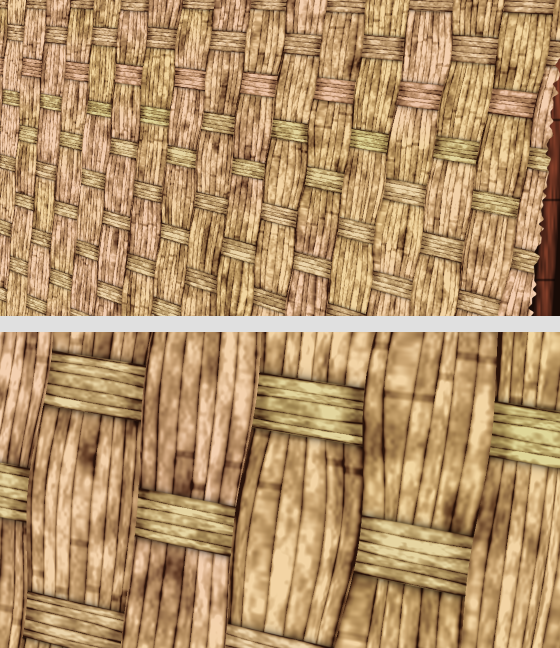
Top: the whole. Bottom: its middle third, enlarged.
Write a Shadertoy shader that draws this texture.

```glsl
// A wall of woven reeds: upright bundles cross over and under thin level bands.
// Perspective is solved in closed form, giving each point a strip number and a
// row number; the checker parity of the two decides which bundle lies on top.

const float PI = 3.14159;
const vec3 TONES[6] = vec3[6](
    vec3(0.16, 0.07, 0.04), vec3(0.37, 0.23, 0.14), vec3(0.54, 0.40, 0.27),
    vec3(0.67, 0.53, 0.36), vec3(0.80, 0.66, 0.49), vec3(0.94, 0.83, 0.69));
const vec3 YELLOW = vec3(1.01, 1.01, 0.91);
const vec3 PINK   = vec3(1.02, 0.98, 1.01);
const vec3 GREEN  = vec3(0.93, 1.01, 0.86);
const vec3 PLUM   = vec3(0.99, 0.93, 0.96);
const vec3 POLE   = vec3(0.42, 0.20, 0.13);

float hash(vec2 p) {
    vec3 q = fract(p.xyx * 0.1031);
    q += dot(q, q.yzx + 33.33);
    return fract((q.x + q.y) * q.z);
}

float noise(vec2 p) {
    vec2 i = floor(p), f = fract(p);
    f = f * f * (3.0 - 2.0 * f);
    return mix(mix(hash(i), hash(i + vec2(1, 0)), f.x),
               mix(hash(i + vec2(0, 1)), hash(i + vec2(1, 1)), f.x), f.y);
}

// Straw colour for a lightness from 0 to 1
vec3 straw(float light) {
    vec3 c = TONES[0];
    for (int i = 1; i < 6; i++)
        c = mix(c, TONES[i], clamp(light * 5.0 - float(i - 1), 0.0, 1.0));
    return c;
}

// Lightness of one reed in a bundle: across counts reeds, along runs lengthwise
float reed(float across, float along, float bundle) {
    vec2 id = vec2(floor(across), bundle);
    float t = fract(across) * 2.0 - 1.0;
    float own = 0.28 * (hash(id + 3.7) - 0.5);
    float streak = 0.34 * (noise(vec2(id.x * 7.0 + bundle * 31.0, along * 5.0)) - 0.5);
    float fiber = 0.34 * (noise(vec2(across * 4.0 + bundle * 19.0, along * 11.0)) - 0.5);
    float fleck = 0.22 * (noise(vec2(across * 5.0 + bundle * 37.0, along * 27.0)) - 0.5);
    float t2 = t * t;
    return 0.87 + own + streak + fiber + fleck - 0.07 * t - 0.60 * t2 * t2 * t2;
}

// Upright bundle; v is -1..1 across it, over is 1 on top and -1 underneath
vec3 warpStrip(float v, float row, float strip, float over) {
    float count = 6.0 + floor(3.0 * hash(vec2(strip, 5.0)));
    float across = (v * 0.5 + 0.5) * count;
    across += 0.8 * (noise(vec2(across * 0.9 + strip * 13.0, row * 0.45)) - 0.5);
    float light = reed(across, row, strip);

    // Joints, stains and the dark seams beside the bundle
    float shift = hash(vec2(strip, 9.0)) + 0.4 * hash(vec2(floor(across), strip));
    float joint = abs(fract(row * 0.45 + shift) - 0.5);
    light -= 0.28 * (1.0 - smoothstep(0.005, 0.02, joint));
    light -= 0.28 * smoothstep(0.55, 0.85, noise(vec2(across * 0.8 + strip * 23.0, row * 2.2)));
    light += 0.03 * over - 0.30 * smoothstep(0.86, 1.0, abs(v));

    vec3 tint = mix(YELLOW, PINK, smoothstep(0.2, 0.8, noise(vec2(strip * 3.3, row * 0.5))));
    return straw(light) * tint;
}

// Level band; v is -1..1 along the visible piece, h is -1..1 across it
vec3 weftBand(float v, float h, float row, float strip) {
    float count = 4.0 + floor(1.8 * hash(vec2(row, 2.0)));
    float across = (h * 0.5 + 0.5) * count;
    across += 0.5 * (noise(vec2(strip + v * 0.5, across + row * 11.0)) - 0.5);
    float light = reed(across, strip + v * 0.5, row + 60.0);
    light -= 0.34 * smoothstep(0.50, 1.0, abs(v)) + 0.30 * smoothstep(0.80, 1.0, abs(h));

    float plum = 1.0 - smoothstep(0.3, 1.0, abs(row - 2.0));
    float green = step(2.5, row) * mix(0.35, 1.0, 1.0 - smoothstep(0.0, 2.0, row - 3.0));
    green *= 0.4 + 0.6 * hash(vec2(strip, row));
    return straw(light - 0.06 * plum) * mix(mix(vec3(1), PLUM, plum), GREEN, green);
}

// The whole weave at strip coordinate u and row coordinate r
vec3 weave(float u, float r) {
    u += 0.11 * (noise(vec2(u * 1.5, r * 0.8)) - 0.5);
    float swell = 0.03;
    float left = floor(u);
    float strip = left + step(left + 0.5 + swell * cos(PI * (left + r + 1.0)), u);
    float over = cos(PI * (strip + r + 1.0));
    float v = (u - strip) / (0.5 + swell * over);
    vec3 color = warpStrip(v, r, strip, over);

    // Bands show where strip and row numbers sum to an even number
    float row = floor(r + 0.5);
    if (mod(strip + row, 2.0) < 0.5) {
        float halfHeight = mix(0.25, 0.21, step(2.5, row)) + 0.04 * (hash(vec2(row, strip)) - 0.5);
        float offset = 0.06 * (hash(vec2(strip, row + 40.0)) - 0.5) + 0.02 * v;
        float h = (r - row - offset) / halfHeight;
        float outside = max(abs(h) - 1.0, 0.0);
        color *= 1.0 - 0.50 * exp(-outside * 8.0);
        vec3 band = weftBand(v, clamp(h, -1.0, 1.0), row, strip);
        color = mix(color, band, 1.0 - smoothstep(0.97, 1.03, abs(h)));
    }
    return color;
}

// Dark space with a round red-brown pole behind the right border
vec3 backdrop(vec2 p) {
    float t = (p.x - 1.008 + 0.068 * p.y) / 0.018;
    float ring = smoothstep(0.0, 0.012, abs(fract(p.y * 7.0) - 0.5) - 0.01);
    vec3 pole = POLE * (1.0 - 0.75 * t * t) * (0.5 + 0.5 * ring);
    pole *= 0.7 + 0.6 * noise(p * vec2(300.0, 40.0));
    return mix(TONES[0] * 0.6, pole, 1.0 - smoothstep(0.85, 1.0, abs(t)));
}

// p spans 0..1 across the canvas, with y measured downward from the top
vec3 scene(vec2 p) {
    float r = p.y / (0.058 + 0.038 * p.x);
    float base = max((p.x + 0.06 * p.y) / (1.0 - 0.115 * p.y), 0.0);
    float u = (sqrt(0.000858 + 0.00744 * base) - 0.0293) / 0.00372;
    float border = 1.01 - 0.11 * p.y + 0.012 * (noise(vec2(p.y * 120.0, 4.0)) - 0.5);
    return mix(weave(u, r), backdrop(p), smoothstep(-0.001, 0.001, p.x - border));
}

void mainImage(out vec4 fragColor, in vec2 fragCoord) {
    vec3 sum = vec3(0);
    for (int i = 0; i < 4; i++) {
        vec2 corner = vec2(i % 2, i / 2) * 0.5 - 0.25;
        vec2 q = fragCoord + corner;
        sum += scene(vec2(q.x, iResolution.y - q.y) / iResolution.x);
    }
    fragColor = vec4(sum / 4.0, 1.0);
}
```
